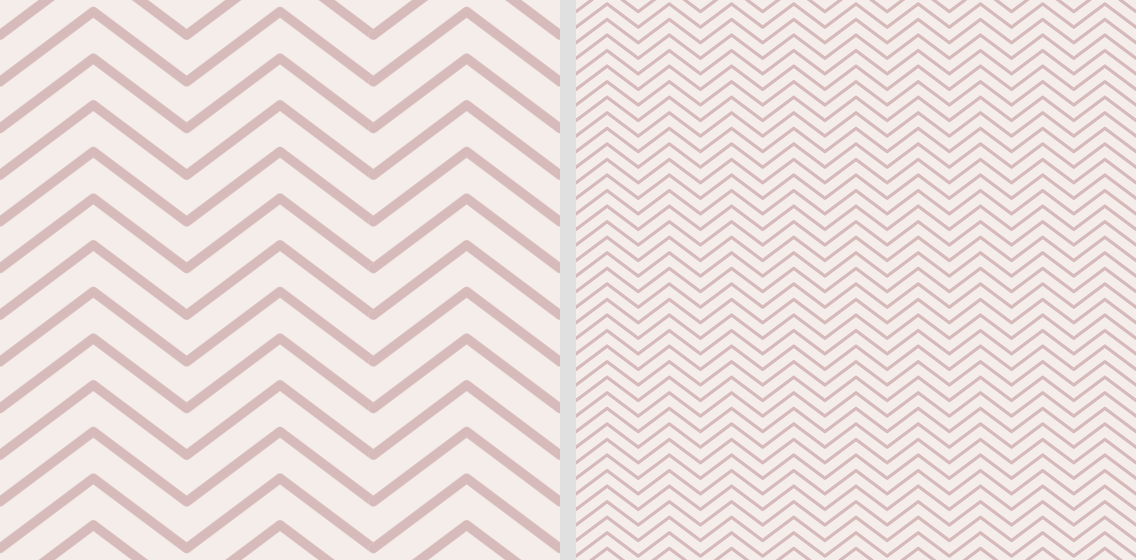
Left: one tile. Right: repeated 3 by 3.
Give the GLSL for this pattern, as a Shadertoy shader.

```glsl
// Thin rose chevrons on a pale ground: 3 zigzags across, 12 rows down.
// Each zigzag is folded onto one slanted segment, whose distance gives
// even strokes with rounded outer corners; whole repeats make it tile.

// Vector from the peak of the nearest row, with x mirrored about the peak.
vec2 foldChevron(vec2 p) {
    float x = abs(mod(p.x, 4.0) - 2.0);
    float rise = p.y - 0.75 + 0.75 * x;
    return vec2(x, rise - floor(rise + 0.5) - 0.75 * x);
}

// Distance to the segment from peak (0, 0) to valley (2, -1.5).
float armDistance(vec2 q) {
    vec2 along = vec2(0.8, -0.6);
    return length(q - along * clamp(dot(q, along), 0.0, 2.5));
}

void mainImage(out vec4 fragColor, in vec2 fragCoord) {
    // One unit is the spacing between rows.
    vec2 p = 12.0 * fragCoord / iResolution.xy;
    float soft = max(0.018, 9.0 / iResolution.y);
    float halfWidth = 0.104;

    vec2 q = foldChevron(p);
    float stroke = 1.0 - smoothstep(-soft, soft, armDistance(q) - halfWidth);

    // Faint cap outline where two arms overlap in one column of valleys.
    float rim = abs(length(vec2(p.x - 8.0, q.y + 1.5)) - halfWidth);
    float overlap = (1.0 - smoothstep(0.0, soft, rim)) * step(p.x, 8.0);

    vec3 ground = vec3(0.957, 0.931, 0.918);
    vec3 rose = vec3(0.842, 0.728, 0.729);
    vec3 color = mix(ground, rose, stroke * (1.0 - 0.2 * overlap));
    fragColor = vec4(color, 1.0);
}
```
